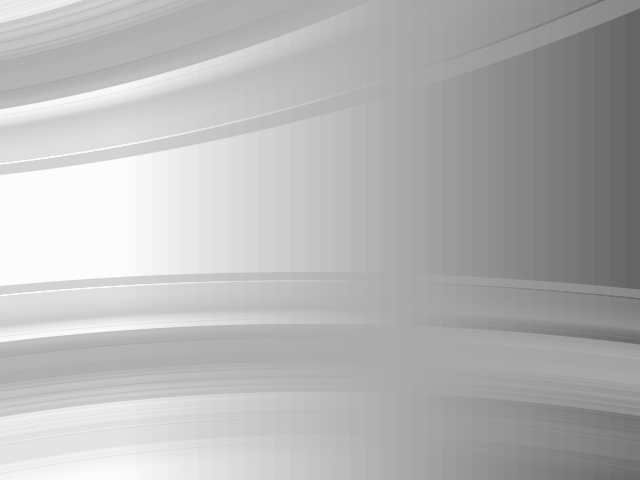
Write a WebGL 2 fragment shader that draws this background.

```glsl
#version 300 es
precision highp float;
// Two sweeping bands of translucent grey rings over a white-to-charcoal ramp.
// Each band bends the plane into a depth measured from its outer edge;
// one shared opacity profile of steps, gaps and fine streaks shades both.
uniform vec2 u_resolution;
out vec4 fragColor;

float hash(float n) {
    n = fract(n * 0.1031);
    n *= n + 33.33;
    return fract(n * (n + n));
}

float noise(float x) {
    float cell = floor(x), f = fract(x);
    return mix(hash(cell), hash(cell + 1.0), f * f * (3.0 - 2.0 * f));
}

// Antialiased step and hairline, with w the width of a pixel in depth
float edge(float at, float depth, float w) {
    return smoothstep(at - w, at + w, depth);
}

float hairline(float at, float halfWidth, float depth, float w) {
    return 1.0 - smoothstep(halfWidth, halfWidth + w, abs(depth - at));
}

// Opacity of the rings across a band, from the outer rim inwards
float ringOpacity(float depth, float w) {
    float rim = 0.52;
    float outer = 0.36 + 0.2 * smoothstep(0.03, 0.078, depth);
    float gap = mix(0.4, 0.04, smoothstep(0.08, 0.1, depth));
    float dense = mix(0.76, 0.9, smoothstep(0.108, 0.135, depth))
                - 0.28 * smoothstep(0.17, 0.245, depth);
    float veil = 0.15 + 0.16 * smoothstep(0.25, 0.3, depth);
    float haze = 0.17 * (1.0 - smoothstep(0.34, 0.4, depth));

    float a = mix(rim, outer, edge(0.0174, depth, w));
    a = mix(a, gap, smoothstep(0.076, 0.084, depth));
    a = mix(a, dense, edge(0.1076, depth, w));
    a = mix(a, veil, edge(0.249, depth, w));
    a = mix(a, haze, edge(0.339, depth, w));

    // Broad and fine streaks, strongest inside the dense part and the veil
    float inner = smoothstep(0.16, 0.2, depth) * (1.0 - smoothstep(0.28, 0.31, depth));
    a += (noise(depth * 70.0) - 0.5) * 0.09 * smoothstep(0.02, 0.12, depth)
       * (1.0 - smoothstep(0.3, 0.36, depth));
    a += (noise(depth * 280.0 + 40.0) - 0.5) * (0.03 + 0.17 * inner);

    // Clear line below the rim, then thin scattered ringlets
    a *= 1.0 - 0.95 * hairline(0.0182, 0.0007, depth, w);
    for (int i = 0; i < 7; i++) {
        float k = float(i);
        float at = 0.09 + 0.042 * k + 0.014 * hash(k + 3.0);
        a += 0.13 * hairline(at, 0.0003, depth, w);
    }
    return clamp(a, 0.0, 1.0) * edge(0.0, depth, w);
}

// Depth inside the band that climbs to the upper right
float upperDepth(vec2 p) {
    float x2 = p.x * p.x;
    float start = (p.y + 0.257 * p.x + 0.252 * x2) / (1.0 + 0.403 * p.x + 0.3815 * x2);
    return (0.3646 - start) / 1.27;
}

// Depth inside the low arched band, whose curvature grows inwards
float lowerDepth(vec2 p) {
    float d = p.x - 0.625 - 0.17 * (p.y - 0.58);
    float apex = (p.y + 0.0266 * d * d) / (1.0 + 0.176 * d * d);
    return apex - 0.567;
}

void main() {
    vec2 uv = gl_FragCoord.xy / u_resolution;
    vec2 p = vec2(uv.x * 4.0 / 3.0, 1.0 - uv.y);

    // Horizontal ramp with faint vertical bands
    float banded = (floor(uv.x * 42.0) + 0.5) / 42.0;
    float x = mix(uv.x, banded, 0.65);
    float shade = 0.99 - 0.74 * max(x - 0.19, 0.0);

    // Rings share one grey, so they darken the left and lighten the right
    float upper = upperDepth(p);
    float lower = lowerDepth(p);
    float ringGrey = 0.668;
    shade = mix(shade, ringGrey, ringOpacity(upper, fwidth(upper) * 0.7));
    shade = mix(shade, ringGrey, ringOpacity(lower, fwidth(lower) * 0.7));

    fragColor = vec4(vec3(shade), 1.0);
}
```
